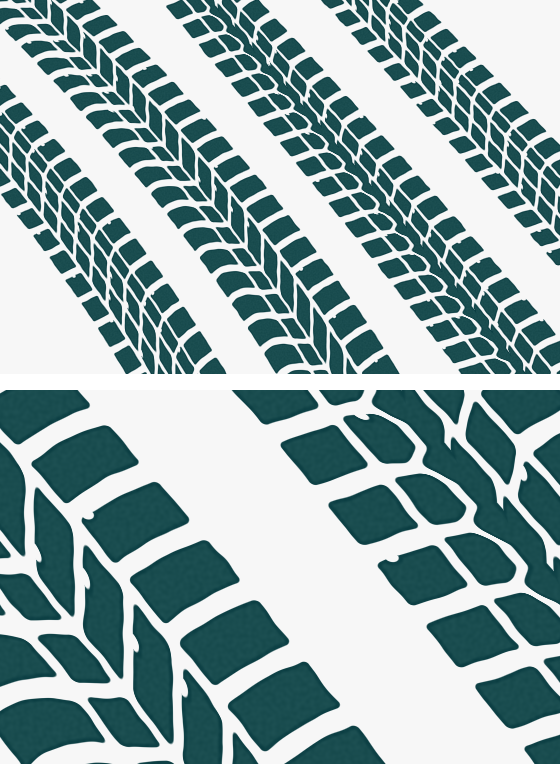
Top, the full canvas; bottom, a detail of the centre.
A WebGL 2 fragment shader for this pattern:

```glsl
#version 300 es
precision highp float;
// Four curved diagonal tyre tracks printed in dark teal on off-white.
// Each track is unbent into (across, along) coordinates; its rows of rounded
// blocks are cut by skewed, repeating grooves and roughened with noise.

#define SPAN 7.68          // canvas width in drawing units
#define PITCH 0.223        // horizontal step between blocks
#define ROUNDING 0.025     // block corner radius
#define ROUGHNESS 0.012    // edge wobble
#define WIDE_GAP 0.095     // groove between shoulder blocks
#define THIN_GAP 0.045     // groove between inner blocks
#define NICK_SIZE 0.025    // chips in block edges
#define PAPER vec3(0.97)
#define INK vec3(0.10, 0.30, 0.31)
#define INK_RIM vec3(0.04, 0.24, 0.26)

uniform vec2 u_resolution;
out vec4 fragColor;

struct Lane { float across, along, width, slope; };

float hash(vec2 p) {
  vec3 q = fract(vec3(p.xyx) * 0.1031);
  q += dot(q, q.yzx + 33.33);
  return fract((q.x + q.y) * q.z);
}

vec2 gradientAt(vec2 cell) {
  float a = 6.2832 * hash(cell);
  return vec2(cos(a), sin(a));
}

float gradientNoise(vec2 p) {
  vec2 i = floor(p), f = fract(p), u = f * f * (3.0 - 2.0 * f);
  vec2 o = vec2(0.0, 1.0);
  return mix(mix(dot(gradientAt(i), f), dot(gradientAt(i + o.yx), f - o.yx), u.x),
             mix(dot(gradientAt(i + o), f - o), dot(gradientAt(i + 1.0), f - 1.0), u.x), u.y);
}

// Signed distance to one row of blocks between two across positions.
float row(Lane g, float lo, float hi, float phase, float skew, float bend, float gap) {
  float t = g.across - lo;
  float tc = clamp(t, 0.0, hi - lo);
  float s = g.along + phase + skew * t + bend * tc * tc;
  float k = (skew + 2.0 * bend * tc) / g.width;
  float steepness = length(vec2(k, g.slope * (1.0 / PITCH - k)));
  float toGroove = (0.5 - abs(fract(s) - 0.5)) / steepness;
  float lean = g.width * inversesqrt(1.0 + g.slope * g.slope);
  vec2 q = vec2(max(-t, g.across - hi) * lean, 0.5 * gap - toGroove) + ROUNDING;
  float d = min(max(q.x, q.y), 0.0) + length(max(q, 0.0)) - ROUNDING;

  // Some blocks are chipped along one groove.
  float chance = hash(vec2(floor(s) + 40.0, lo * 97.0));
  vec2 chip = vec2((t - (hi - lo) * fract(chance * 7.0)) * lean,
                   fract(s) / steepness - 0.5 * gap);
  return chance > 0.6 ? max(d, NICK_SIZE - length(chip)) : d;
}

// Straight shoulders with three rows of narrow slanted blocks.
float slantedTread(Lane g, vec2 phase) {
  float d = row(g, 0.0, 0.21, phase.x, 1.6, 0.0, WIDE_GAP);
  d = min(d, row(g, 0.25, 0.385, phase.y - 2.5, 6.0, 0.0, THIN_GAP));
  d = min(d, row(g, 0.42, 0.56, phase.y - 1.55, 6.3, 0.0, THIN_GAP));
  d = min(d, row(g, 0.595, 0.71, phase.y - 0.525, 3.8, 0.0, THIN_GAP));
  return min(d, row(g, 0.74, 1.0, phase.y, 2.6, -2.0, WIDE_GAP));
}

// Arched shoulder, small links and upright central bars.
float archedTread(Lane g, vec2 phase) {
  float d = row(g, 0.0, 0.285, phase.x, 3.6, -8.0, WIDE_GAP);
  d = min(d, row(g, 0.315, 0.425, phase.x + 0.36, 0.2, 0.0, 0.07));
  d = min(d, row(g, 0.45, 0.655, phase.x + 0.37, 7.4, 0.0, THIN_GAP));
  return min(d, row(g, 0.69, 1.0, phase.y, 2.9, -2.0, WIDE_GAP));
}

// Pointed links beside a jagged, slit central rib.
float ribbedTread(Lane g, vec2 phase) {
  float point = 1.0 - 2.0 * abs(fract(g.along + phase.x + 0.5) - 0.5);
  float jag = 0.055 * smoothstep(0.0, 0.7, point);
  float d = row(g, 0.0, 0.225, phase.x, 1.5, 0.0, WIDE_GAP);
  d = min(d, row(g, 0.26, 0.355 + jag, phase.x + 0.39, 0.8, 0.0, 0.06));
  d = min(d, row(g, 0.39 + jag, 0.51, 0.0, 1.0, 0.0, -1.0));
  d = min(d, row(g, 0.47, 0.555, phase.y - 1.3, 6.8, 0.0, 0.03));
  d = min(d, row(g, 0.585, 0.715, phase.y - 0.8, 5.0, 0.0, THIN_GAP));
  return min(d, row(g, 0.745, 1.0, phase.y, 2.6, -2.0, WIDE_GAP));
}

void main() {
  float unit = SPAN / u_resolution.x;
  vec2 p = vec2(gl_FragCoord.x, u_resolution.y - gl_FragCoord.y) * unit;
  vec2 worn = p + ROUGHNESS * vec2(gradientNoise(p * 9.0), gradientNoise(p * 9.0 + 51.0));

  // Left edge as a parabola of height (start, slope, curve), then width.
  vec4 path[4] = vec4[4](vec4(-2.45, 1.038, -0.0436, 1.38), vec4(-0.352, 1.02, -0.0415, 1.62),
                         vec4(2.2, 0.851, -0.009, 1.35), vec4(4.4, 0.916, -0.0075, 1.35));
  vec4 widening = vec4(0.0, 0.015, 0.08, 0.07);
  vec2 phase[4] = vec2[4](vec2(0.12, 0.46), vec2(0.88, 0.15), vec2(-0.03, 0.81), vec2(0.59, 0.29));

  float d = 10.0;
  for (int i = 0; i < 4; i++) {
    vec4 c = path[i];
    float edge = c.x + worn.y * (c.y + worn.y * c.z);
    float width = c.w + widening[i] * worn.y;
    Lane g = Lane((worn.x - edge) / width, edge / PITCH, width, c.y + 2.0 * c.z * worn.y);
    float tread = i == 1 ? archedTread(g, phase[i])
                : i == 2 ? ribbedTread(g, phase[i]) : slantedTread(g, phase[i]);
    d = min(d, tread);
  }

  // Ink with a darker rim and faint grain, blended onto the paper.
  vec3 ink = mix(INK, INK_RIM, 0.8 * smoothstep(-0.025, -0.008, d));
  ink += 0.025 * gradientNoise(p * 45.0);
  float coverage = smoothstep(0.75 * unit, -0.75 * unit, d);
  fragColor = vec4(mix(PAPER, ink, coverage), 1.0);
}
```
